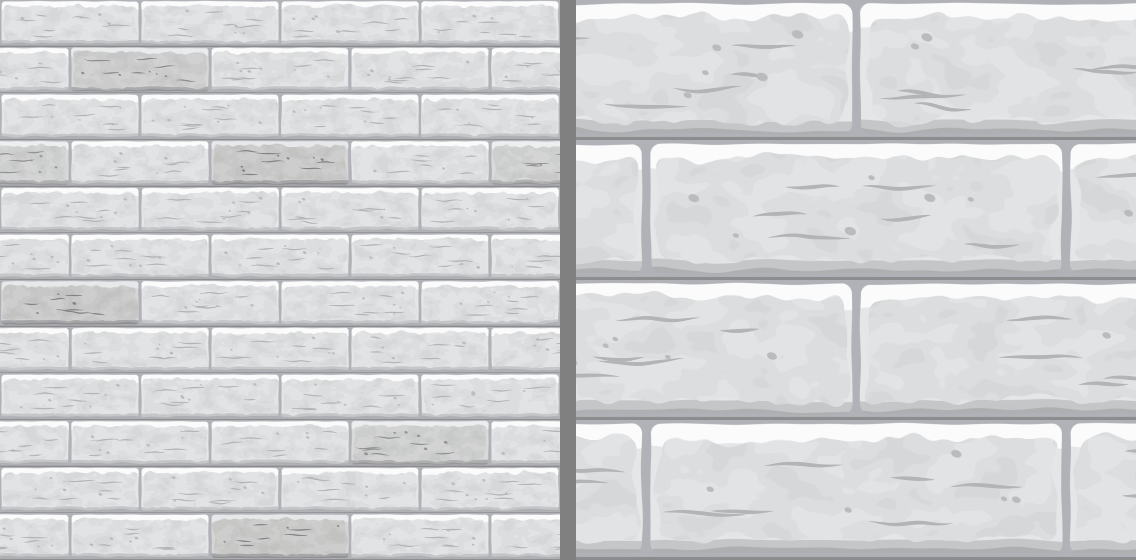
Left: the whole. Right: its middle third, enlarged.
A Shadertoy shader for this texture:

```glsl
// Pale painted brick wall: 12 courses of 4 bricks in running bond, tiling at the borders.
// Each brick stacks flat layers (mortar, bevel, lit top, shaded foot, face), and
// gradient noise wobbles the edges and blotches; loops scatter cracks, pits and stains.

vec2 hash2(vec2 p) {
    vec3 q = fract(p.xyx * vec3(0.1031, 0.1030, 0.0973));
    q += dot(q, q.yzx + 33.33);
    return fract((q.xx + q.yz) * q.zy);
}

float cornerGradient(vec2 cell, vec2 offset) {
    float angle = 6.2832 * hash2(cell).x;
    return dot(vec2(cos(angle), sin(angle)), offset);
}

float gradientNoise(vec2 p) {
    vec2 i = floor(p), f = fract(p), u = f * f * f * (f * (f * 6.0 - 15.0) + 10.0);
    vec2 e = vec2(1, 0);
    return mix(mix(cornerGradient(i, f), cornerGradient(i + e, f - e), u.x),
               mix(cornerGradient(i + e.yx, f - e.yx), cornerGradient(i + 1.0, f - 1.0), u.x), u.y);
}

float roundBox(vec2 p, vec2 halfSize, float radius) {
    vec2 q = abs(p) - halfSize + radius;
    return length(max(q, 0.0)) + min(max(q.x, q.y), 0.0) - radius;
}

// Coverage of the region where d < 0, softened over width w
float cover(float d, float w) {
    return 1.0 - smoothstep(-w, w, d);
}

// Strength of the grey stain on the brick at (column, row)
float stainAmount(vec2 brick) {
    float stain = 0.0;
    for (float i = 0.0; i < 6.0; i++) {
        float wave = sin(0.72 * i);
        vec2 place = floor(vec2(mod(0.6 + 2.5 * i, 4.0), 1.86 + 2.0 * i - 1.9 * wave * wave));
        if (distance(place, brick) < 0.5) stain = 0.65 + 0.35 * hash2(place + 5.0).x;
    }
    return stain;
}

void mainImage(out vec4 fragColor, in vec2 fragCoord) {
    // Brick grid; p is local, in units of the course height (brick is 3 by 1)
    vec2 uv = fragCoord / iResolution.xy;
    float row = 11.0 - floor(uv.y * 12.0);
    float along = uv.x * 4.0 - 0.5 * mod(row, 2.0);
    vec2 brick = vec2(mod(floor(along), 4.0), row);
    vec2 p = vec2(fract(along) * 3.0, fract(uv.y * 12.0));
    vec2 seed = hash2(brick + 17.0) * 90.0;
    float w = 9.0 / iResolution.y;
    float stain = stainAmount(brick);

    // Mortar, darkest right under the brick above
    vec3 color = mix(vec3(0.69, 0.70, 0.72), vec3(0.55, 0.55, 0.56), cover(p.y - 0.022, w));

    // Brick body: side bevel, shaded foot, lit top
    float wobble = gradientNoise(p * 2.5 + seed);
    float ripple = gradientNoise(p * vec2(6.0, 4.0) + seed + 31.0);
    vec3 body = mix(vec3(0.895, 0.90, 0.905), vec3(0.80, 0.79, 0.78), stain * 0.6);
    vec3 foot = mix(vec3(0.77, 0.775, 0.785), vec3(0.61, 0.61, 0.62), stain * 0.8);
    foot -= 0.09 * cover(p.y - 0.075 - 0.05 * wobble, w);
    body = mix(body, foot, cover(p.y - 0.14 - 0.03 * wobble, w));
    vec3 lit = mix(vec3(0.985), vec3(0.86, 0.87, 0.88), stain * 0.7);
    body = mix(body, lit, cover(0.80 + 0.06 * wobble - p.y, w));

    // Front face with ragged edges and flat blotches
    float blotch = gradientNoise(p * vec2(2.6, 4.0) + seed + 57.0)
                 + 0.4 * gradientNoise(p * vec2(7.0, 10.0) + seed);
    vec3 face = vec3(0.86, 0.865, 0.87);
    face = mix(face, vec3(0.885, 0.89, 0.895), cover(0.08 - blotch, 0.03));
    face = mix(face, vec3(0.84, 0.845, 0.85), cover(blotch + 0.27, 0.03));
    face -= stain * vec3(0.085, 0.09, 0.097);
    float faceEdge = roundBox(p - vec2(1.5, 0.505), vec2(1.42, 0.365), 0.08);
    faceEdge += 0.07 * wobble + 0.06 * ripple;

    // Tapered horizontal cracks and small round pits
    vec3 crackColor = mix(vec3(0.70, 0.705, 0.71), vec3(0.50), stain);
    vec3 pitColor = mix(vec3(0.73, 0.735, 0.74), vec3(0.50), stain);
    for (float i = 0.0; i < 6.0; i++) {
        vec2 r = hash2(brick * 7.0 + i * 13.0 + 3.0);
        vec2 s = hash2(brick * 11.0 + i * 19.0 + 41.0);
        vec2 q = p - vec2(0.4 + 2.2 * r.x, 0.22 + 0.54 * fract(r.y * 0.3 + i * 0.382));
        q.y += 0.05 * gradientNoise(vec2(p.x * 3.0, i * 5.3) + seed);
        float halfLength = 0.13 + 0.20 * s.x;
        float taper = 1.0 - q.x * q.x / (halfLength * halfLength);
        float crack = abs(q.y) - 0.014 * max(taper, 0.0);
        face = mix(face, crackColor, cover(crack, w * 0.8) * smoothstep(0.0, 0.25, taper));

        vec2 pit = p - vec2(0.25 + 2.5 * s.y, 0.27 + 0.50 * fract(r.x * 5.0 + s.x));
        pit.x += 0.3 * pit.y;
        float pitEdge = length(pit * vec2(0.85, 1.1)) - 0.016 - 0.018 * r.y;
        face = mix(face, pitColor, cover(pitEdge, w) * step(0.25, s.x));
    }
    body = mix(body, face, cover(faceEdge, w));

    // Set the brick into the mortar
    float outline = roundBox(p - vec2(1.5, 0.508), vec2(1.468, 0.464), 0.07) + 0.018 * wobble;
    color = mix(color, body, cover(outline, w));
    fragColor = vec4(color, 1.0);
}
```
